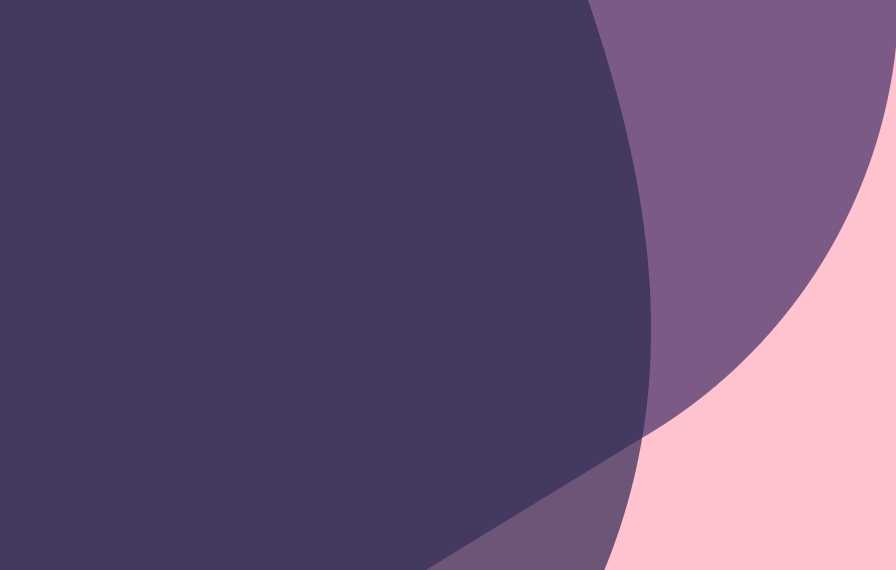
Reproduce this background procedurally as a WebGL 1 fragment shader.

```glsl
precision highp float;

// Two large overlapping flat shapes on a pink ground: a mauve sheet bounded
// by a slanted line that runs into an arc, and a dark sheet with a bowed right
// edge. Signed distances give smooth coverage; each overlap has its own colour.

uniform vec2 u_resolution;

// Colours
const vec3 PINK  = vec3(1.000, 0.761, 0.812);
const vec3 MAUVE = vec3(0.482, 0.357, 0.525);
const vec3 PLUM  = vec3(0.424, 0.333, 0.461);  // dark sheet over pink
const vec3 DARK  = vec3(0.265, 0.222, 0.380);  // dark sheet over mauve

// Layout, in canvas heights
const float ASPECT = 1.5673;
const vec2  ARC_CENTER = vec2(0.6663, 1.0143);
const float ARC_RADIUS = 0.9061;
const vec2  JOINT = vec2(1.1245, 0.2327);      // where line and arc meet
const float LINE_SLOPE = 0.613;
const vec2  BOW_PEAK = vec2(1.1388, 0.4224);   // rightmost point of dark edge
const float BOW_CURVE = 0.4038;
const float BOW_SKEW = 0.1273;

// Mauve sheet: above the line left of the joint, inside the arc right of it
float mauveDistance(vec2 p) {
  vec2 fromJoint = p - JOINT;
  float line = (LINE_SLOPE * fromJoint.x - fromJoint.y)
             / length(vec2(LINE_SLOPE, 1.0));
  float arc = length(p - ARC_CENTER) - ARC_RADIUS;
  return p.x < JOINT.x ? line : arc;
}

// Dark sheet: left of a skewed parabola, scaled by its gradient
float darkDistance(vec2 p) {
  float t = BOW_PEAK.y - p.y;
  float edge = BOW_PEAK.x - t * t * (BOW_CURVE + BOW_SKEW * t);
  float slope = t * (2.0 * BOW_CURVE + 3.0 * BOW_SKEW * t);
  return (p.x - edge) / length(vec2(1.0, slope));
}

// Coverage with an edge about one pixel wide
float coverage(float dist) {
  return clamp(0.5 - dist * u_resolution.y, 0.0, 1.0);
}

void main() {
  vec2 p = gl_FragCoord.xy / u_resolution * vec2(ASPECT, 1.0);
  float mauve = coverage(mauveDistance(p));
  float dark = coverage(darkDistance(p));

  vec3 ground = mix(PINK, MAUVE, mauve);
  vec3 overlay = mix(PLUM, DARK, mauve);
  gl_FragColor = vec4(mix(ground, overlay, dark), 1.0);
}
```
